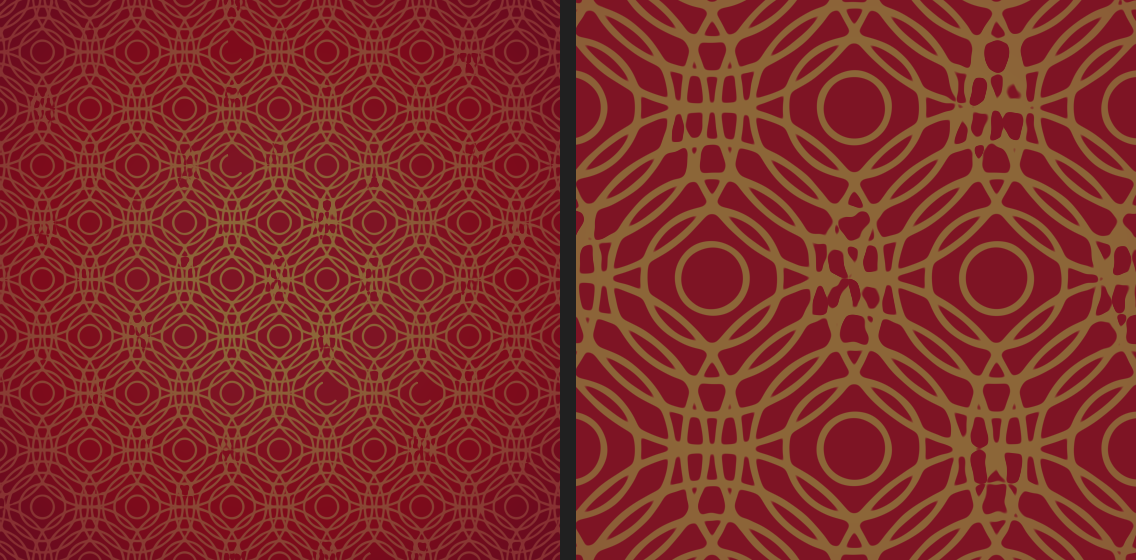
Left: the whole. Right: its middle third, enlarged.
This pattern is drawn by a WebGL 2 fragment shader. Its source:

```glsl
#version 300 es
precision highp float;
// Worn gold lattice of overlapping concentric rings on a crimson ground.

#define PITCH vec2(0.1693, 0.2031)   // spacing of motifs within a row and a column
#define ORIGIN vec2(0.499, 0.501)    // knot at the middle of the canvas
#define RING_STEP 0.02031            // radius gained by each ring
#define RING_COUNT 5.0
#define HALF_WIDTH 0.0020            // half of the line width
#define FILLET 0.0009                // rounding where lines meet
#define ROUGHNESS 0.0005             // waver along every line
#define WEAR 0.0065                  // strength of gaps and clogged holes
#define BROKEN_SHARE 0.05            // share of inner rings with a gap

uniform vec2 u_resolution;
out vec4 fragColor;

float hash(vec2 p) {
    vec3 q = fract(p.xyx * vec3(0.1031, 0.1030, 0.0973));
    q += dot(q, q.yzx + 33.33);
    return fract((q.x + q.y) * q.z);
}

vec2 gradient(vec2 cell) {
    float angle = 6.28319 * hash(cell + 41.0);
    return vec2(cos(angle), sin(angle));
}

float gradientNoise(vec2 p) {
    vec2 i = floor(p), f = fract(p);
    vec2 w = f * f * f * (f * (f * 6.0 - 15.0) + 10.0);
    vec2 e = vec2(1.0, 0.0);
    float low = mix(dot(gradient(i), f), dot(gradient(i + e), f - e), w.x);
    float high = mix(dot(gradient(i + e.yx), f - e.yx),
                     dot(gradient(i + 1.0), f - 1.0), w.x);
    return mix(low, high, w.y);
}

// Distance to the nearest ring of one motif; a few inner rings are cut open.
float ringDistance(vec2 p, float seed) {
    float radius = length(p);
    float ring = clamp(round(radius / RING_STEP), 1.0, RING_COUNT);
    float d = abs(radius - ring * RING_STEP);
    if (ring < 1.5 && seed < BROKEN_SHARE) {
        float opening = dot(p / max(radius, 1e-4), vec2(0.8, 0.6));
        d += 0.006 * smoothstep(0.25, 0.4, opening);
    }
    return d;
}

// Smooth union of the rings around all nearby motifs.
float latticeDistance(vec2 p) {
    float total = 1e-9;
    for (int row = 0; row < 2; row++) {
        vec2 offset = row == 0 ? vec2(0.5, 0.0) : vec2(0.0, 0.5);
        vec2 nearest = round(p / PITCH - offset);
        for (int y = -1; y <= 1; y++) {
            for (int x = -1; x <= 1; x++) {
                vec2 id = nearest + vec2(x, y) + offset;
                float d = ringDistance(p - id * PITCH, hash(id * 2.0 + 57.0));
                total += exp(-d / FILLET);
            }
        }
    }
    return -FILLET * log(total);
}

// Distance to the closest knot, midway between motifs; knots wear most.
float knotDistance(vec2 p) {
    vec2 cell = p / PITCH;
    vec2 a = (cell - round(cell)) * PITCH;
    vec2 b = (fract(cell) - 0.5) * PITCH;
    vec2 stretch = vec2(1.7, 1.0);
    return min(length(a * stretch), length(b * stretch));
}

void main() {
    vec2 uv = gl_FragCoord.xy / u_resolution;
    vec2 p = uv - ORIGIN;
    float pixel = 1.0 / min(u_resolution.x, u_resolution.y);

    // Ragged wear gathered in patches around the knots
    float patches = smoothstep(0.02, 0.32, gradientNoise(uv * 13.0 + 5.0));
    float worn = patches * smoothstep(0.065, 0.025, knotDistance(p));
    float grain = gradientNoise(uv * vec2(95.0, 75.0));
    float d = latticeDistance(p) - HALF_WIDTH;
    d += ROUGHNESS * gradientNoise(uv * 60.0 + 19.0) + WEAR * worn * grain;
    float line = smoothstep(0.75 * pixel, -0.75 * pixel, d);

    // Crimson ground: dusty middle, pure red band, dark corners
    float r = length(uv - 0.5);
    vec3 ground = mix(vec3(0.495, 0.080, 0.140), vec3(0.495, 0.045, 0.105),
                      smoothstep(0.20, 0.42, r));
    ground = mix(ground, vec3(0.410, 0.045, 0.120), smoothstep(0.42, 0.70, r));

    // Gold fades to copper red away from the middle
    float fade = clamp((r - 0.14) / 0.50, 0.0, 1.0);
    vec3 gold = mix(vec3(0.550, 0.400, 0.220), vec3(0.530, 0.190, 0.195), fade);

    fragColor = vec4(mix(ground, gold, line), 1.0);
}
```
